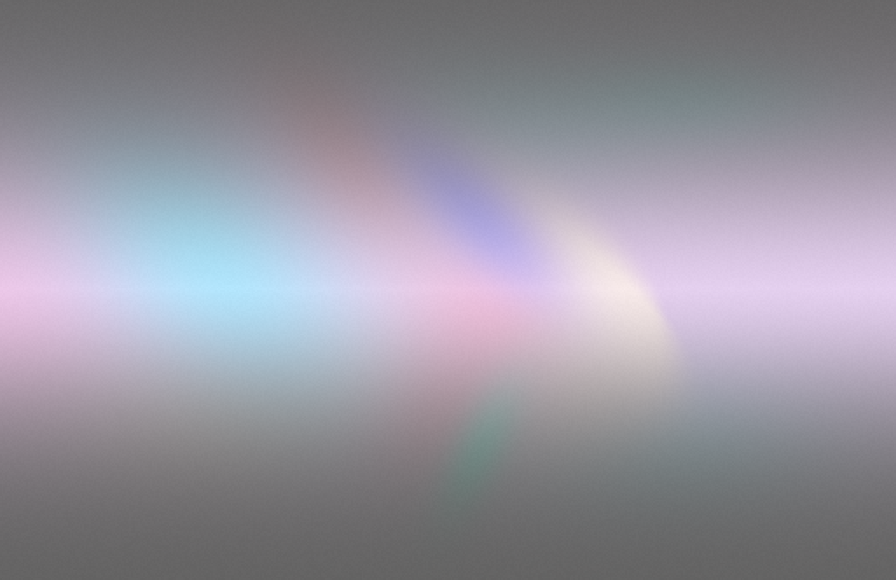
A WebGL 2 fragment shader for this background:

```glsl
#version 300 es
precision highp float;

uniform vec2 u_resolution;
out vec4 outColor;

// Palette
const vec3 SHADE = vec3(0.375, 0.375, 0.37);
const vec3 LAVENDER = vec3(0.88, 0.80, 0.92);
const vec3 ORCHID = vec3(0.92, 0.76, 0.89);
const vec3 SKY = vec3(0.68, 0.89, 0.98);
const vec3 ROSE = vec3(0.92, 0.72, 0.79);
const vec3 PINK = vec3(0.94, 0.74, 0.85);
const vec3 PERIWINKLE = vec3(0.73, 0.70, 0.98);
const vec3 CREAM = vec3(0.96, 0.91, 0.90);
const vec3 SAND = vec3(0.92, 0.87, 0.86);
const vec3 TEAL = vec3(0.60, 0.96, 0.90);
const vec3 MIST = vec3(0.72, 0.90, 0.95);

// Horizontal band of light
const float BAND_Y = 0.502;
const float BAND_ABOVE = 0.28;
const float BAND_BELOW = 0.245;
const float BAND_POWER = 1.7;
const float CREST_GAIN = 0.015;
const float CREST_WIDTH = 0.02;

// Curved fold at the right of the cream light
const vec2 FOLD_BASE = vec2(1.167, 0.378);
const float FOLD_SLOPE = 0.2;
const float FOLD_BEND = 1.9;
const float FOLD_SHARPNESS = 0.014;
const float FOLD_SOFTENING = 0.35;

const float GRAIN = 0.014;
const float GRAIN_CELLS = 332.0;

float hash(vec2 p) {
    vec3 q = fract(vec3(p.xyx) * 0.1031);
    q += dot(q, q.yzx + 33.33);
    return fract((q.x + q.y) * q.z);
}

// Rotated elliptical falloff; the first radius lies along the angle
float glow(vec2 p, vec2 center, vec2 radii, float degreesTurn) {
    float a = radians(degreesTurn);
    vec2 d = p - center;
    vec2 q = vec2(dot(d, vec2(cos(a), sin(a))), dot(d, vec2(-sin(a), cos(a))));
    q /= radii;
    return exp(-dot(q, q));
}

// One inside the fold, zero beyond its curved edge
float foldMask(vec2 p) {
    float t = p.y - FOLD_BASE.y;
    float edge = FOLD_BASE.x - FOLD_SLOPE * t - FOLD_BEND * t * t;
    float width = FOLD_SHARPNESS + FOLD_SOFTENING * abs(t - 0.08);
    return 1.0 - smoothstep(-width, width, p.x - edge);
}

float bandLight(float y) {
    float d = y - BAND_Y;
    float reach = d > 0.0 ? BAND_ABOVE : BAND_BELOW;
    return exp(-pow(abs(d) / reach, BAND_POWER));
}

vec3 tintField(vec2 p) {
    vec3 c = LAVENDER;

    // Left side
    c = mix(c, ORCHID, 0.9 * glow(p, vec2(0.0, 0.44), vec2(0.22, 0.30), 0.0));
    c = mix(c, SAND, 0.85 * glow(p, vec2(0.44, 0.27), vec2(0.30, 0.15), 10.0));
    c = mix(c, SKY, glow(p, vec2(0.36, 0.56), vec2(0.34, 0.17), -50.0));

    // Upper diagonal streaks
    c = mix(c, MIST, 0.6 * glow(p, vec2(0.86, 0.84), vec2(0.22, 0.12), -20.0));
    c = mix(c, ROSE, 0.8 * glow(p, vec2(0.57, 0.79), vec2(0.22, 0.085), -57.0));
    c = mix(c, MIST, 0.95 * glow(p, vec2(1.16, 0.84), vec2(0.27, 0.085), 0.0));

    // Lower centre and right
    c = mix(c, MIST, 0.85 * glow(p, vec2(1.16, 0.19), vec2(0.28, 0.14), 0.0));
    c = mix(c, ROSE, 0.7 * glow(p, vec2(0.77, 0.27), vec2(0.18, 0.11), 55.0));
    c = mix(c, PINK, 0.9 * glow(p, vec2(0.87, 0.45), vec2(0.15, 0.13), -20.0));

    // Cream light, clipped by the fold
    float fold = foldMask(p);
    c = mix(c, SAND, 0.75 * fold * glow(p, vec2(1.03, 0.33), vec2(0.20, 0.13), 45.0));
    c = mix(c, CREAM, 0.95 * fold * glow(p, vec2(1.07, 0.51), vec2(0.26, 0.11), -57.0));

    // Narrow accents
    c = mix(c, PERIWINKLE, 0.95 * glow(p, vec2(0.81, 0.645), vec2(0.19, 0.065), -47.0));
    c = mix(c, TEAL, 0.9 * glow(p, vec2(0.815, 0.19), vec2(0.13, 0.045), 65.0));
    return c;
}

void main() {
    vec2 p = gl_FragCoord.xy / u_resolution.y;
    vec3 color = mix(SHADE, tintField(p), bandLight(p.y));
    color += CREST_GAIN * exp(-abs(p.y - BAND_Y) / CREST_WIDTH);
    color += GRAIN * (hash(floor(p * GRAIN_CELLS)) - 0.5);
    outColor = vec4(clamp(color, 0.0, 1.0), 1.0);
}
```
